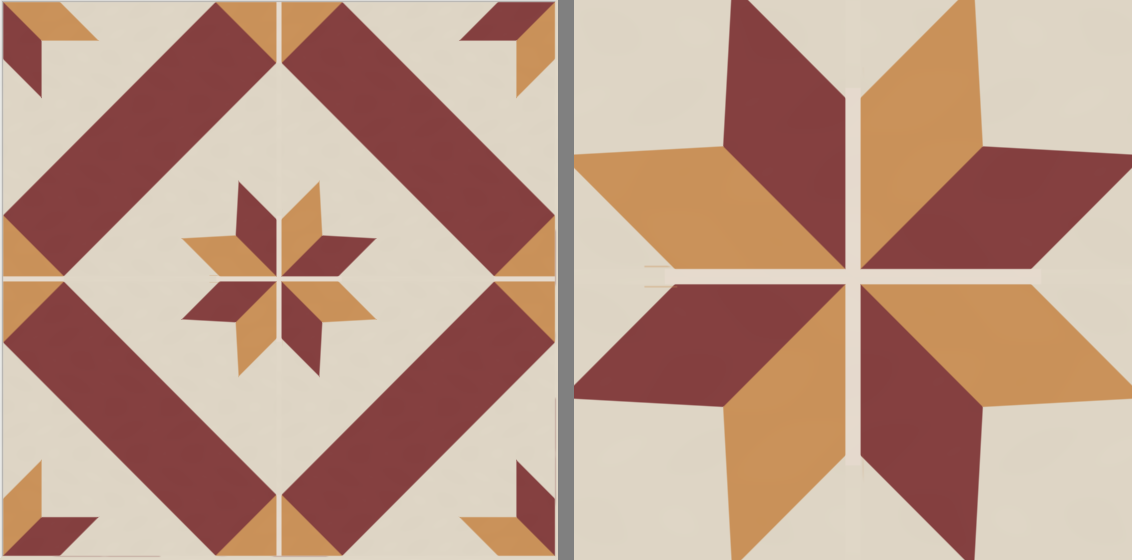
Left: the whole. Right: its middle third, enlarged.
A Shadertoy shader for this pattern:

```glsl
// Two by two mirrored cement tiles: maroon diagonal bands, ochre corners, eight-point stars.

const vec3 CREAM = vec3(0.87, 0.835, 0.772);
const vec3 MAROON = vec3(0.52, 0.25, 0.25);
const vec3 OCHRE = vec3(0.79, 0.57, 0.35);

float softness;

float fill(float dist) {
    return smoothstep(softness, -softness, dist);
}

// Pair of star petals mirrored about the diagonal; slope tilts the inner edge.
float petals(vec2 p, float inner, float slope) {
    float along = max(p.x, p.y), across = min(p.x, p.y);
    float outerEdge = (along - across - 0.208) * 0.7071;
    float innerEdge = across - inner + slope * (along - inner);
    return max(outerEdge, innerEdge);
}

// Uneven breaks along a worn edge.
float wear(float t) {
    return smoothstep(-0.1, 0.4, sin(t * 9.0 + 1.0) + 0.6 * sin(t * 23.0) + 0.3 * sin(t * 51.0));
}

void mainImage(out vec4 fragColor, in vec2 fragCoord) {
    // Mirrored tile coordinates: 0 at the central joint, 1 at the outer rim
    vec2 p = (fragCoord / iResolution.xy - vec2(0.5, 0.502)) / 0.49;
    vec2 q = abs(p) - 0.0093;
    softness = 1.0 / (0.49 * min(iResolution.x, iResolution.y));
    float diagonal = q.x - q.y;
    float flip = p.x * p.y < 0.0 ? 1.0 : -1.0;

    // Diagonal band with ochre triangles at its ends
    vec3 bandColor = mix(MAROON, OCHRE, fill((0.777 - abs(diagonal)) * 0.7071));
    vec3 color = mix(CREAM, bandColor, fill((abs(q.x + q.y - 1.0) - 0.222) * 0.7071));

    // Central and corner star petals, colours alternating around each star
    vec3 centreColor = mix(MAROON, OCHRE, fill(-diagonal * flip * 0.7071));
    vec3 cornerColor = mix(MAROON, OCHRE, fill(diagonal * flip * 0.7071));
    color = mix(color, centreColor, fill(petals(q, 0.149, 0.055)));
    color = mix(color, cornerColor, fill(petals(1.0 - q, 0.141, 0.0)));

    // Faint stain where petals meet the joint
    float along = max(q.x, q.y), joint = min(q.x, q.y);
    float stain = fill(abs(joint - 0.003) - 0.001) * fill(abs(along - 0.225) - 0.02);
    color = mix(color, OCHRE, 0.35 * stain * wear(p.x * 2.0 + p.y));

    // Joint: pale beside coloured pieces, almost lost in the cream
    float beside = max(fill(along - 0.22), fill(0.777 - along));
    vec3 jointColor = mix(CREAM + 0.006, vec3(0.9, 0.855, 0.805), beside);
    color = mix(color, jointColor, fill(joint));

    // Rim: grey hairline at left and top, broken reddish trace at right and bottom
    float rim = along - 1.0;
    bool greySide = q.x > q.y ? p.x < 0.0 : p.y > 0.0;
    float run = q.x > q.y ? p.y : p.x;
    vec3 outside = greySide ? vec3(0.91, 0.91, 0.9) : CREAM + 0.01;
    color = mix(color, outside, fill(-rim));
    float hairline = fill(abs(rim - 0.002) - 0.002);
    vec3 traceColor = greySide ? vec3(0.64, 0.63, 0.62) : vec3(0.71, 0.58, 0.55);
    float trace = greySide ? 0.8 : 0.6 * wear(run) * step(run, 0.2);
    color = mix(color, traceColor, hairline * trace);

    // Very slight mottling of the surface
    color += 0.003 * sin(p.x * 31.0 + 2.0 * sin(p.y * 17.0)) * sin(p.y * 37.0);
    fragColor = vec4(color, 1.0);
}
```
